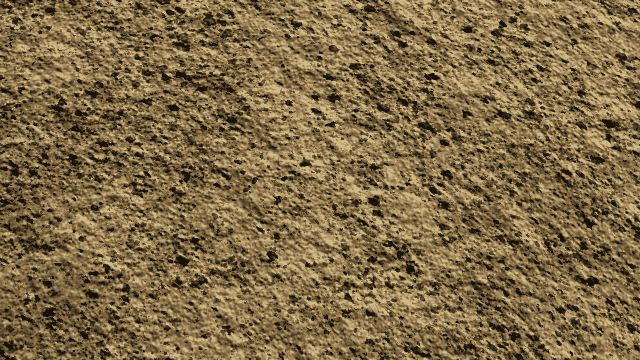
A WebGL 1 fragment shader for this texture:

```glsl
precision highp float;
uniform vec2 u_resolution;

const vec3 SHADOW = vec3(0.085, 0.068, 0.035);
const vec3 EARTH = vec3(0.54, 0.437, 0.275);
const vec3 SUNLIT = vec3(0.76, 0.67, 0.475);
const vec2 TO_LIGHT = vec2(0.0022, 0.0064);
const mat2 TURN = mat2(0.80, -0.60, 0.60, 0.80);

float hash(vec2 p) {
  return fract(sin(dot(p, vec2(127.1, 311.7))) * 43758.5453);
}

float noise(vec2 p) {
  vec2 i = floor(p);
  vec2 f = fract(p);
  f = f * f * (3.0 - 2.0 * f);
  float low = mix(hash(i), hash(i + vec2(1.0, 0.0)), f.x);
  float high = mix(hash(i + vec2(0.0, 1.0)), hash(i + 1.0), f.x);
  return mix(low, high, f.y);
}

// Ground height: each octave is turned, finer and lower
float groundHeight(vec2 p) {
  float sum = 0.0;
  float amplitude = 1.0;
  p = TURN * p * 16.0;
  for (int i = 0; i < 4; i++) {
    sum += amplitude * noise(p);
    p = TURN * p * 2.05 + 13.7;
    amplitude *= 0.68;
  }
  return sum;
}

// Bend the ground so that its streaks fall to the right, finer in the distance
vec2 groundPlane(vec2 p) {
  float fall = 0.08 * p.x + 0.09 * p.x * p.x;
  return vec2(p.x * 0.95, p.y * (1.0 + 0.15 * p.y) + fall);
}

// Ragged outline shared by the clods of one layer
float raggedness(vec2 p) {
  return noise(TURN * p * 2.6) + 0.8 * noise(TURN * p * 5.9 + 7.0) - 0.9;
}

// Scattered clods: x is the shadow depth, y is the lit cap
vec2 clods(vec2 p, float density, float seed) {
  vec2 cell = floor(p);
  vec2 result = vec2(0.0);
  float rough = raggedness(p + seed);
  for (int y = -1; y <= 1; y++) {
    for (int x = -1; x <= 1; x++) {
      vec2 id = cell + vec2(float(x), float(y));
      vec2 center = id + vec2(hash(id + seed), hash(id + seed + 5.3));
      float size = hash(id + seed + 9.1);
      float radius = mix(0.13, 0.43, size * size);
      float present = step(hash(id + seed + 17.9), density);
      vec2 d = (p - center) * vec2(0.92, 1.1);
      float shade = 1.0 - smoothstep(-0.14, 0.09, length(d) - radius + 0.45 * rough);
      vec2 capOffset = d - radius * vec2(0.4, 1.1);
      float cap = 1.0 - smoothstep(-0.14, 0.10, length(capOffset) - radius + 0.35 * rough);
      float depth = mix(0.5, 1.0, hash(id + seed + 23.5));
      result = max(result, present * vec2(shade * depth, cap));
    }
  }
  return result;
}

vec3 soilColor(float tone) {
  vec3 color = mix(SHADOW, EARTH, clamp((tone - 0.09) / 0.45, 0.0, 1.0));
  return mix(color, SUNLIT, clamp((tone - 0.54) / 0.22, 0.0, 1.25));
}

void main() {
  vec2 p = gl_FragCoord.xy / u_resolution.y;
  vec2 ground = groundPlane(p);

  // Raking light, harsher on slopes that face away
  float slope = groundHeight(ground) - groundHeight(ground + TO_LIGHT);
  float relief = slope * mix(1.15, 0.85, smoothstep(-0.1, 0.1, slope));

  // Clods gather in loose patches
  float patches = noise(TURN * ground * 8.0 + 3.0) * 0.5 + noise(ground * 17.0) * 0.5;
  float density = mix(0.25, 0.85, smoothstep(0.25, 0.75, patches));
  vec2 large = clods(ground * 29.0, density * 0.7, 2.0);
  vec2 small = clods(ground * 54.0, density, 41.0);
  vec2 crumbs = clods(ground * 92.0, density * 0.8, 73.0);

  // Fine grain and broad changes of brightness
  float grain = noise(TURN * ground * 225.0) - 0.5;
  float broad = noise(TURN * ground * 4.0 + 8.0) + 0.9 * noise(TURN * ground * 10.0) - 0.95;
  float tone = 0.585 + 0.95 * relief + 0.25 * grain + 0.12 * broad;
  tone += 0.04 * (p.x - 0.9) + 0.05 * (p.y - 0.5);
  tone += 0.08 * large.y + 0.07 * small.y + 0.04 * crumbs.y;
  tone -= max(0.62 * large.x, max(0.50 * small.x, 0.31 * crumbs.x));

  gl_FragColor = vec4(soilColor(tone), 1.0);
}
```
